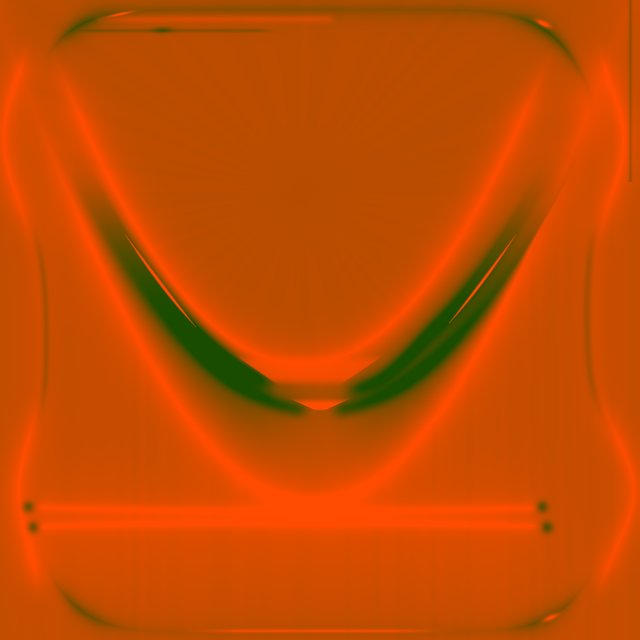
Write a Shadertoy shader that draws this texture map.

```glsl
// Red-on-green map: two glowing parabolas around a dark crescent, inside a
// wavy rounded frame with a pair of horizontal beams near the bottom.
// One red level is built from curve distances; green stays constant.

const float GREEN = 0.30;
const float BASE_RED = 0.73;
const float DARK_RED = 0.10;
// Parabolas: centre x, vertex y, square term, fourth-power term
const vec4 UPPER_RIDGE = vec4(0.471, 0.431, 3.23, 0.0);
const vec4 LOWER_RIDGE = vec4(0.487, 0.2135, 3.61, -1.8);
const vec4 UPPER_STRAND = vec4(0.501, 0.390, 2.61, 0.0);
const vec4 LOWER_STRAND = vec4(0.500, 0.358, 2.45, 0.0);
const float RIDGE_WIDTH = 0.021;
const float STRAND_WIDTH = 0.012;
const float STREAK = 0.022;

float hash(float n) { return fract(sin(n * 127.1) * 43758.5453); }

float noise(float x) {
    float i = floor(x), f = fract(x);
    return mix(hash(i), hash(i + 1.0), f * f * (3.0 - 2.0 * f));
}

float bell(float x, float width) { x /= width; return exp(-x * x); }

float glow(float d, float width) { return exp(-abs(d) / width); }

// Soft window that is one between a and b
float span(float x, float a, float b, float soft) {
    return smoothstep(a - soft, a + soft, x) * (1.0 - smoothstep(b - soft, b + soft, x));
}

float curveY(float x, vec4 c) {
    float s = (x - c.x) * (x - c.x);
    return c.y + c.z * s + c.w * s * s;
}

// Signed distance, positive inside the bowl
float curveDist(vec2 p, vec4 c) {
    float d = p.x - c.x;
    float slope = 2.0 * c.z * d + 4.0 * c.w * d * d * d;
    return (p.y - curveY(p.x, c)) / sqrt(1.0 + slope * slope);
}

// Bright lens between the upper strand and its chord from x = a to x = b
float sliver(vec2 p, float a, float b, float aa) {
    float ya = curveY(a, UPPER_STRAND), yb = curveY(b, UPPER_STRAND);
    float chord = mix(ya, yb, (p.x - a) / (b - a));
    float inside = min(p.y - curveY(p.x, UPPER_STRAND), chord - p.y);
    return smoothstep(-aa, aa, inside) * step(a, p.x) * step(p.x, b);
}

// Dark crescent between the ridges, fading at its tips and centre
float crescent(vec2 p) {
    float yU = curveY(p.x, UPPER_RIDGE), yL = curveY(p.x, LOWER_RIDGE);
    float y1 = curveY(p.x, UPPER_STRAND), y2 = curveY(p.x, LOWER_STRAND);
    float above = clamp((p.y - y1) / max(yU - y1, 0.01), 0.0, 1.0);
    float below = clamp((y2 - p.y) / max(y2 - yL, 0.01), 0.0, 1.0);
    float off = abs(p.x - 0.5);
    float body = pow(1.0 - above, 1.6) * pow(1.0 - below, 1.9);
    body *= mix(0.17, 0.72, smoothstep(0.0, 0.17, off));
    float shift = mix(0.006, -0.012, smoothstep(0.58, 0.68, p.x));
    float strand1 = bell(curveDist(p, UPPER_STRAND) + shift, STRAND_WIDTH)
                  * smoothstep(0.045, 0.085, abs(p.x - 0.483));
    float strand2 = bell(curveDist(p, LOWER_STRAND), STRAND_WIDTH)
                  * smoothstep(0.010, 0.04, off) * (1.0 - 0.75 * smoothstep(0.12, 0.3, off));
    float tips = 1.0 - smoothstep(0.50, 0.78, p.y);
    return clamp(body + 0.65 * strand1 + 0.6 * strand2, 0.0, 1.0) * tips;
}

// Bright flared notches where the strands break at the centre
float notches(vec2 p, float aa) {
    float flare1 = 0.065 + 1.45 * (p.y - 0.410) - abs(p.x - 0.483);
    float flare2 = 0.014 + 2.2 * (p.y - 0.362) - abs(p.x - 0.5);
    float n1 = smoothstep(-aa, aa, flare1) * span(p.y, 0.403, 0.440, 0.009);
    float n2 = smoothstep(-aa, aa, flare2) * smoothstep(0.358, 0.361, p.y)
             * (1.0 - smoothstep(0.368, 0.380, p.y));
    return max(0.8 * n1, n2);
}

void mainImage(out vec4 fragColor, in vec2 fragCoord) {
    vec2 p = fragCoord / iResolution.xy;
    float aa = 1.5 / iResolution.y;
    float dU = curveDist(p, UPPER_RIDGE), dL = curveDist(p, LOWER_RIDGE);

    // Base, with fan streaks in the bowl and vertical ones below
    vec2 ray = p - vec2(0.47, 0.70);
    float fan = noise(atan(ray.y, ray.x) * 22.0) * smoothstep(0.0, 0.15, length(ray));
    float red = BASE_RED + 0.04 * (1.0 - smoothstep(-0.1, 0.0, dU));
    red += STREAK * (mix(noise(p.x * 90.0), fan, smoothstep(-0.02, 0.02, dL)) - 0.5);
    red += 0.08 * bell(p.y - 0.17, 0.10) * span(p.x, 0.03, 0.85, 0.1);

    // Ridges and crescent
    red += 0.28 * glow(dU, RIDGE_WIDTH) * (1.0 - smoothstep(0.80, 0.95, p.y));
    red += 0.25 * glow(dL, RIDGE_WIDTH) * (1.0 - 0.8 * smoothstep(0.62, 0.88, p.y));
    red = mix(red, DARK_RED, crescent(p));
    red = mix(red, 1.0, notches(p, aa));
    red = mix(red, 1.0, max(sliver(p, 0.195, 0.306, aa), sliver(p, 0.702, 0.807, aa)));

    // Wavy sides: bright on the bulges, a faint dark line at the waist
    float left = p.x - 0.063 + 0.057 * bell(p.y - 0.785, 0.14) + 0.034 * bell(p.y - 0.232, 0.104);
    float right = p.x - 0.927 - 0.048 * bell(p.y - 0.779, 0.117) - 0.063 * bell(p.y - 0.232, 0.117);
    float bulge = span(p.y, 0.08, 0.35, 0.05) + span(p.y, 0.65, 0.91, 0.05);
    red += (0.06 + 0.17 * bulge) * (glow(left, 0.016) + glow(right, 0.016)) * span(p.y, 0.08, 0.92, 0.04);
    float waist = span(p.y, 0.37, 0.62, 0.05);
    red -= 0.14 * waist * (bell(left - 0.010, 0.005) + bell(right + 0.010, 0.006));
    red += 0.10 * bell(p.x - 0.918, 0.03) * bell(p.y - 0.83, 0.06);

    // Top and bottom frame, darkest at the corners
    float topY = 0.985 - 0.065 * pow(abs(p.x - 0.482) / 0.404, 8.0);
    float lowY = 0.012 + 0.063 * pow(abs(p.x - 0.501) / 0.404, 8.0);
    float corners = bell(p.x - 0.13, 0.05) + bell(p.x - 0.85, 0.045);
    float wide = span(p.x, 0.09, 0.91, 0.03);
    red -= wide * (0.20 + 0.30 * corners) * glow(p.y - topY, 0.012);
    red -= wide * (0.10 + 0.28 * corners) * glow(p.y - lowY, 0.012);
    red += 0.25 * bell(p.y - 0.014, 0.003) * span(p.x, 0.33, 0.66, 0.06);
    red += 0.15 * bell(p.y - 0.970, 0.006) * span(p.x, 0.15, 0.52, 0.01);
    red -= 0.18 * bell(p.y - 0.952, 0.003) * span(p.x, 0.13, 0.42, 0.02);
    red -= 0.30 * bell(p.x - 0.254, 0.014) * bell(p.y - 0.953, 0.005);
    red += 0.60 * bell(p.x - 0.188, 0.018) * bell(p.y - 0.978 - 0.2 * (p.x - 0.188), 0.002);
    red += 0.75 * bell(p.x - 0.849, 0.010) * bell(p.y - 0.963 + 0.4 * (p.x - 0.849), 0.004);
    red += 0.60 * bell(p.x - 0.860, 0.012) * bell(p.y - 0.035 - 0.4 * (p.x - 0.860), 0.004);
    red -= 0.22 * bell(p.x - 0.985, 0.0025) * step(0.716, p.y);

    // Twin beams bowing together, each with a dark dot at both ends
    for (int i = 0; i < 2; i++) {
        float s = i == 0 ? 1.0 : -1.0;
        float bow = (p.x - 0.455) / 0.39;
        float beamY = 0.192 + s * (0.0085 + 0.0065 * bow * bow);
        red += 0.20 * glow(p.y - beamY, 0.008) * span(p.x, 0.06, 0.84, 0.012);
        vec2 dotL = vec2(0.048 - 0.004 * s, 0.192 + 0.016 * s);
        vec2 dotR = dotL + vec2(0.803, 0.0);
        red -= 0.48 * (bell(length(p - dotL), 0.009) + bell(length(p - dotR), 0.009));
    }

    fragColor = vec4(clamp(red, 0.08, 1.0), GREEN, 0.0, 1.0);
}
```
